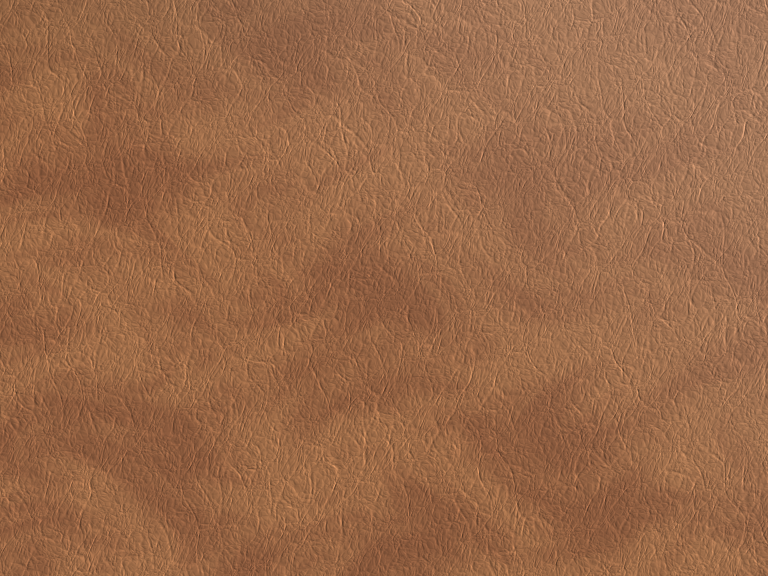
Write a WebGL 2 fragment shader that draws this texture.

```glsl
#version 300 es
precision highp float;
// Soft tan leather: a fine slanted grain and a dense web of wavy creases, both
// from cellular noise, are embossed by a light at the upper right. Layered
// sines stain the hide with broad rusty blotches.

uniform vec2 u_resolution;
out vec4 fragColor;

const vec3 OCHRE = vec3(0.622, 0.426, 0.284);
const vec3 RUST  = vec3(0.538, 0.348, 0.236);
const vec3 HAZE  = vec3(0.670, 0.505, 0.395);
const vec2 LIGHT_STEP = vec2(0.0019, 0.0010);

vec2 hash2(vec2 cell) {
    vec3 v = fract(cell.xyx * vec3(0.1031, 0.1030, 0.0973));
    v += dot(v, v.yzx + 33.33);
    return fract((v.xx + v.yz) * v.zy);
}

vec2 rotate(vec2 p, float angle) {
    float c = cos(angle), s = sin(angle);
    return vec2(c * p.x + s * p.y, c * p.y - s * p.x);
}

// Gap between the two nearest cell centres: zero on the cell borders.
float cellGap(vec2 p) {
    vec2 base = floor(p), local = p - base;
    float nearest = 8.0, second = 8.0;
    for (int y = -1; y <= 1; y++) {
        for (int x = -1; x <= 1; x++) {
            vec2 offset = vec2(x, y);
            float d = length(offset + hash2(base + offset) - local);
            second = min(second, max(nearest, d));
            nearest = min(nearest, d);
        }
    }
    return second - nearest;
}

// Gently warped sines at rising frequency, roughly -1 to 1.
float layeredSines(vec2 p, float phase) {
    float sum = 0.0, amplitude = 0.5;
    for (int i = 0; i < 6; i++) {
        p += 0.45 * sin(p.yx * 1.3 + phase + float(i) * 1.7);
        sum += amplitude * sin(p.x + phase) * sin(p.y);
        p = rotate(p, 0.9) * 1.6 + 1.9;
        amplitude *= 0.72;
    }
    return sum;
}

// Small bends that keep the lines from running straight.
vec2 crumple(vec2 p) {
    p += 0.0045 * sin(rotate(p, 0.7).yx * vec2(61.0, 53.0) + 1.0);
    return p + 0.0017 * sin(rotate(p, 1.9).yx * vec2(173.0, 151.0));
}

// Thin lines along stretched cell borders; x runs across the lean.
float creases(vec2 p, float lean, vec2 density, float width, float phase) {
    vec2 q = rotate(p, lean) * density + phase * 7.0;
    return 1.0 - smoothstep(0.0, width, cellGap(q));
}

// Pebbled surface, drawn out along the lean.
float grain(vec2 p, float lean, vec2 density) {
    return smoothstep(0.0, 0.50, cellGap(rotate(p, lean) * density));
}

// Depth of all creases, given a strength for each of the three sets.
float creaseDepth(vec2 p, vec3 strength) {
    return strength.x * creases(p, -0.50, vec2(25.0, 8.0), 0.14, 1.3)
         + strength.y * creases(p, 0.20, vec2(27.0, 12.0), 0.14, 4.1)
         + strength.z * creases(p, -0.55, vec2(54.0, 27.0), 0.27, 2.6);
}

float height(vec2 p, vec3 strength) {
    vec2 bent = crumple(p);
    return 0.62 * grain(bent, -0.50, vec2(96.0, 60.0))
         + 0.34 * grain(bent + 3.7, 0.25, vec2(155.0, 115.0))
         - creaseDepth(bent, strength);
}

void main() {
    vec2 p = gl_FragCoord.xy / u_resolution.y;
    vec2 uv = gl_FragCoord.xy / u_resolution;

    // Creases vary in strength over the hide
    vec3 strength = vec3(
        mix(0.20, 0.95, smoothstep(-0.45, 0.50, layeredSines(p * 13.0, 0.4))),
        mix(0.05, 0.80, smoothstep(-0.35, 0.55, layeredSines(p * 14.0, 2.9))),
        mix(0.35, 0.85, smoothstep(-0.45, 0.50, layeredSines(p * 17.0, 5.2))));

    // Emboss: slopes falling towards the light are bright
    float relief = height(p, strength) - height(p + LIGHT_STEP, strength);
    float depth = creaseDepth(crumple(p), strength);

    // Rusty blotches, wider than tall
    float blotch = layeredSines(p * vec2(8.0, 13.0) + 2.0, 1.1);
    vec3 colour = mix(OCHRE, RUST, smoothstep(-0.65, 0.80, blotch));

    // Pale sheen at the upper right, dimmer upper left edge
    float sheen = smoothstep(0.75, 2.0, uv.x * 1.05 + uv.y);
    colour = mix(colour, HAZE, 0.70 * sheen);
    float dim = smoothstep(0.75, 1.0, uv.y) * (1.0 - smoothstep(0.15, 0.65, uv.x));
    colour *= 1.0 - 0.07 * dim;

    // Worn crease edges catch a little extra light
    colour *= 0.985 + 0.27 * relief + 0.04 * depth;
    fragColor = vec4(clamp(colour, 0.0, 1.0), 1.0);
}
```
